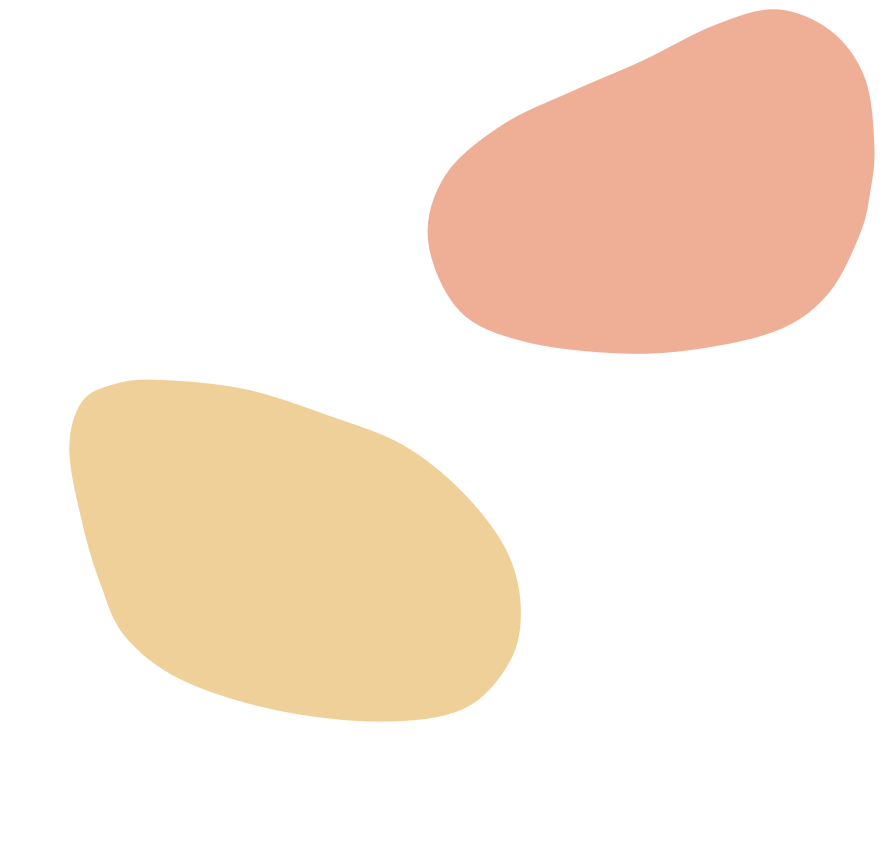
Reproduce this background procedurally as a WebGL 2 fragment shader.

```glsl
#version 300 es
precision highp float;
// Two flat organic blobs, coral above and sand below, on a white ground.
// Each outline is a closed Catmull-Rom spline, cut into short chords whose
// signed distance gives a smooth edge. Lengths are in canvas heights.

uniform vec2 u_resolution;
out vec4 outColor;

const vec3 WHITE = vec3(1.0);
const vec3 CORAL = vec3(0.937, 0.686, 0.592);
const vec3 SAND = vec3(0.937, 0.816, 0.600);

const int KNOTS = 18;   // control points per outline
const int CHORDS = 8;   // straight pieces per spline span

// Outlines, clockwise from the top
const vec2 CORAL_KNOTS[KNOTS] = vec2[KNOTS](
    vec2(0.920, 0.989), vec2(0.985, 0.963), vec2(1.025, 0.907),
    vec2(1.036, 0.827), vec2(1.031, 0.772), vec2(1.019, 0.723),
    vec2(0.983, 0.654), vec2(0.927, 0.611), vec2(0.837, 0.588),
    vec2(0.740, 0.581), vec2(0.622, 0.595), vec2(0.544, 0.632),
    vec2(0.507, 0.716), vec2(0.528, 0.793), vec2(0.595, 0.852),
    vec2(0.678, 0.892), vec2(0.761, 0.928), vec2(0.846, 0.970));

const vec2 SAND_KNOTS[KNOTS] = vec2[KNOTS](
    vec2(0.187, 0.550), vec2(0.290, 0.539), vec2(0.394, 0.506),
    vec2(0.477, 0.473), vec2(0.546, 0.419), vec2(0.599, 0.350),
    vec2(0.617, 0.281), vec2(0.604, 0.216), vec2(0.549, 0.160),
    vec2(0.450, 0.145), vec2(0.325, 0.159), vec2(0.214, 0.195),
    vec2(0.148, 0.246), vec2(0.119, 0.308), vec2(0.098, 0.378),
    vec2(0.082, 0.467), vec2(0.097, 0.524), vec2(0.136, 0.545));

vec2 catmullRom(vec2 a, vec2 b, vec2 c, vec2 d, float t) {
    vec2 linear = c - a;
    vec2 square = 2.0 * a - 5.0 * b + 4.0 * c - d;
    vec2 cubic = 3.0 * (b - c) + d - a;
    return b + 0.5 * t * (linear + t * (square + t * cubic));
}

// Signed distance to the closed spline, negative inside
float blobDistance(vec2 p, vec2 knots[KNOTS]) {
    float nearest = 1e5;
    float side = 1.0;
    vec2 start = knots[0];
    for (int i = 0; i < KNOTS; i++) {
        vec2 a = knots[(i + KNOTS - 1) % KNOTS];
        vec2 b = knots[i];
        vec2 c = knots[(i + 1) % KNOTS];
        vec2 d = knots[(i + 2) % KNOTS];
        for (int j = 1; j <= CHORDS; j++) {
            vec2 end = j == CHORDS ? c
                : catmullRom(a, b, c, d, float(j) / float(CHORDS));
            vec2 chord = end - start;
            vec2 toPoint = p - start;
            float along = clamp(dot(toPoint, chord) / dot(chord, chord), 0.0, 1.0);
            vec2 gap = toPoint - chord * along;
            nearest = min(nearest, dot(gap, gap));

            // Flip the side at each chord crossed by a ray to the right
            if ((start.y > p.y) != (end.y > p.y)) {
                float crossing = start.x + chord.x * toPoint.y / chord.y;
                if (p.x < crossing) side = -side;
            }
            start = end;
        }
    }
    return side * sqrt(nearest);
}

float coverage(float dist) {
    return clamp(0.5 - dist * u_resolution.y, 0.0, 1.0);
}

void main() {
    vec2 p = gl_FragCoord.xy / u_resolution.y;
    vec3 color = WHITE;
    color = mix(color, CORAL, coverage(blobDistance(p, CORAL_KNOTS)));
    color = mix(color, SAND, coverage(blobDistance(p, SAND_KNOTS)));
    outColor = vec4(color, 1.0);
}
```
